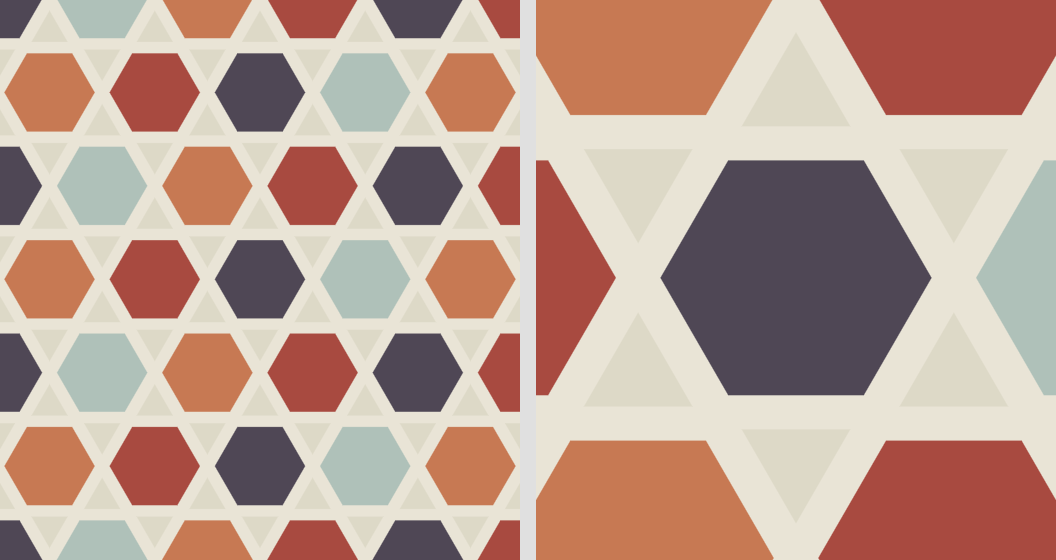
Left, the full canvas; right, a detail of the centre.
Give the GLSL for this pattern, as a Shadertoy shader.

```glsl
// Coverage of a shape from its signed distance, softened over about one pixel
float coverage(float dist) {
    return clamp(0.5 - dist * iResolution.y / 1.2, 0.0, 1.0);
}

float hexagonDistance(vec2 q, float apothem) {
    return max(q.y, dot(q, vec2(0.866, 0.5))) - apothem;
}

// Equilateral triangle with its apex at the origin, opening towards +y
float triangleDistance(vec2 q, float height) {
    return max(q.y - height, 0.866 * q.x - 0.5 * q.y);
}

vec3 hexagonColour(float index) {
    if (index < 0.5) return vec3(0.78, 0.475, 0.325);
    if (index < 1.5) return vec3(0.66, 0.29, 0.25);
    if (index < 2.5) return vec3(0.31, 0.28, 0.335);
    return vec3(0.685, 0.758, 0.725);
}

void mainImage(out vec4 fragColor, in vec2 fragCoord) {
    vec2 p = (fragCoord - 0.5 * iResolution.xy) / iResolution.y;
    p.y -= 0.0013;

    // Staggered grid: odd rows shift by half a column
    vec2 pitch = vec2(0.1879, 0.1668);
    float row = floor(p.y / pitch.y + 0.5);
    float odd = mod(row, 2.0);
    float across = p.x / pitch.x + 0.5 * odd;
    float column = floor(across + 0.5);
    vec2 q = abs(vec2((across - column) * pitch.x, p.y - row * pitch.y));

    // Four colours cycle along each row; the last odd column breaks the cycle
    float index = mod(column + 2.0 * (1.0 - odd), 4.0);
    if (odd > 0.5 && column > 2.5) index = 1.0;

    // Pale bands, with triangles and hexagons set between them
    vec3 colour = vec3(0.914, 0.894, 0.84);
    vec2 fromApex = vec2(0.5 * pitch.x - q.x, q.y - 0.0206);
    colour = mix(colour, vec3(0.867, 0.851, 0.78), coverage(triangleDistance(fromApex, 0.056)));
    colour = mix(colour, hexagonColour(index), coverage(hexagonDistance(q, 0.0699)));

    fragColor = vec4(colour, 1.0);
}
```
